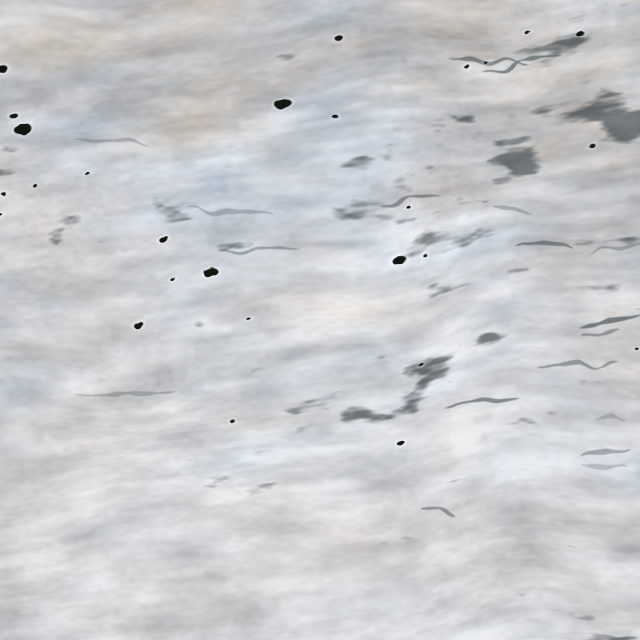
Reproduce this texture procedurally as a WebGL 2 fragment shader.

```glsl
#version 300 es
precision highp float;

uniform vec2 u_resolution;
out vec4 fragColor;

float hash(vec2 p) {
    return fract(sin(dot(p, vec2(127.1, 311.7))) * 43758.5);
}

float noise(vec2 p) {
    vec2 i = floor(p), f = fract(p);
    f = f * f * (3.0 - 2.0 * f);
    return mix(mix(hash(i), hash(i + vec2(1, 0)), f.x),
               mix(hash(i + vec2(0, 1)), hash(i + vec2(1, 1)), f.x), f.y);
}

float fbm(vec2 p) {
    float sum = 0.0, amplitude = 0.53;
    for (int i = 0; i < 4; i++) {
        sum += amplitude * noise(p);
        p = p * 2.03 + vec2(17.3, 9.1);
        amplitude *= 0.5;
    }
    return sum;
}

vec2 rotate(vec2 p, float angle) {
    float c = cos(angle), s = sin(angle);
    return vec2(c * p.x + s * p.y, c * p.y - s * p.x);
}

// Thin tapering cracks, more frequent towards the right
float cracks(vec2 uv) {
    float mask = 0.0;
    for (int i = 0; i < 18; i++) {
        float id = float(i);
        vec2 center = vec2(sqrt(hash(vec2(id, 1.7))), 0.12 + 0.86 * hash(vec2(id, 5.3)));
        vec2 d = rotate(uv - center, 0.35 * hash(vec2(id, 8.9)) - 0.14);
        float halfLength = 0.025 + 0.06 * hash(vec2(id, 3.1));
        d.y += 0.014 * (noise(vec2(d.x * 35.0, id * 7.0)) - 0.5);
        float taper = 1.0 - pow(abs(d.x) / halfLength, 2.0);
        float width = 0.0045 * taper * noise(vec2(d.x * 60.0, id * 3.0 + 0.5));
        float line = 1.0 - smoothstep(-0.001, 0.0025, abs(d.y) - width);
        float strength = 0.25 + 0.65 * hash(vec2(id, 6.2)) * center.x;
        mask = max(mask, line * strength * smoothstep(0.0, 0.3, taper));
    }
    return mask;
}

// Signed distance to the nearest of the small dark pits
float pits(vec2 uv) {
    float nearest = 1.0;
    vec2 wobble = 0.004 * (vec2(noise(uv * 130.0), noise(uv * 130.0 + 40.0)) - 0.5);
    for (int i = 0; i < 28; i++) {
        float id = float(i);
        vec2 center = vec2(pow(hash(vec2(id, 21.4)), 1.5), 0.98 - 0.7 * hash(vec2(id, 33.8)));
        float radius = 0.0025 + 0.0075 * pow(hash(vec2(id, 47.2)), 2.5);
        vec2 d = rotate(uv + wobble - center, 0.25);
        nearest = min(nearest, length(d * vec2(0.75, 1.25)) - radius);
    }
    return nearest;
}

void main() {
    vec2 uv = gl_FragCoord.xy / u_resolution;
    vec2 warp = vec2(noise(uv * 5.0), noise(uv * 5.0 + 31.0)) - 0.5;
    vec2 grain = rotate(uv + 0.04 * warp, 0.12);

    // Pale mottled stone, brighter towards the bottom
    float broad = fbm(grain * vec2(3.0, 6.0)) - 0.5;
    float mottle = fbm(grain * vec2(13.0, 30.0) + 50.0) - 0.5;
    float streak = fbm(grain * vec2(7.0, 55.0) + 90.0) - 0.5;
    float speckle = noise(grain * vec2(90.0, 170.0)) - 0.5;
    float tone = 0.815 + 0.08 * (0.5 - uv.y) + 0.15 * broad + 0.26 * mottle
               + 0.14 * streak + 0.035 * speckle;
    vec3 color = vec3(min(tone, 0.93)) + vec3(-0.008, 0.0, 0.012);

    // Drifts of cool blue and warm grey
    float hue = fbm(grain * vec2(5.0, 13.0) + 140.0) - 0.5;
    color += vec3(-0.11, -0.02, 0.08) * hue * (0.4 + uv.y);

    // Slate stains gathered at the upper right
    vec2 offset = (uv - vec2(0.97, 0.8)) / vec2(0.17, 0.15);
    float region = 0.16 * exp(-dot(offset, offset))
                 + 0.13 * smoothstep(0.4, 0.9, uv.x) * smoothstep(0.4, 0.65, uv.y);
    float stainNoise = fbm(grain * vec2(11.0, 28.0) + 210.0) + 0.3 * broad;
    float stain = smoothstep(0.74, 0.9, stainNoise + region);
    color = mix(color, vec3(0.36, 0.385, 0.4) + 0.25 * mottle, 0.85 * stain);

    color = mix(color, vec3(0.34, 0.37, 0.39), cracks(uv));

    // Pits with a faint bright rim
    float pit = pits(uv);
    color += 0.05 * smoothstep(0.006, 0.002, pit);
    color = mix(color, vec3(0.07, 0.09, 0.07), 1.0 - smoothstep(-0.0015, 0.0015, pit));

    fragColor = vec4(clamp(color, 0.0, 1.0), 1.0);
}
```
